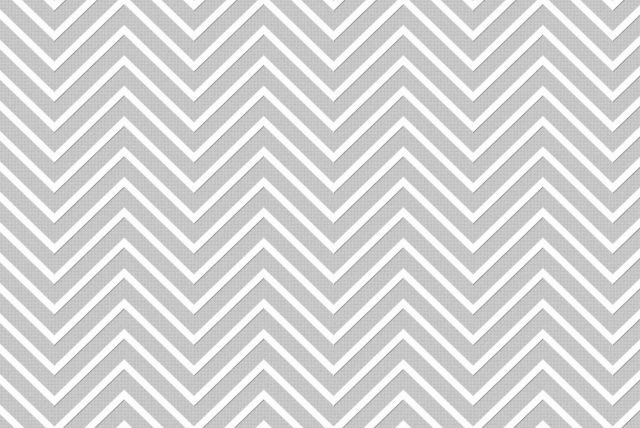
Write a WebGL 1 fragment shader that draws this pattern.

```glsl
precision highp float;
// White chevron stripes over a softly woven grey ground.
// A triangle wave shifts the height, mod repeats the stripes downwards, and
// a thin shadow follows the lower edge of each arm that rises to the right.

uniform vec2 u_resolution;

// Lengths are fractions of the canvas width, measured from the top left.
const vec2 PERIOD = vec2(0.2181, 0.0475);
const vec2 PEAK = vec2(0.1940, 0.0388);
const float RISE = 0.1050;
const float STRIPE = 0.0150;
const float SHADOW = 0.0018;
const float WEAVE_PITCH = 0.0052;

const vec3 WHITE = vec3(0.988);
const vec3 GREY_LIGHT = vec3(0.800);
const vec3 GREY_DARK = vec3(0.738);
const vec3 SHADOW_GREY = vec3(0.500);

float hash(vec2 p) {
  vec3 q = fract(vec3(p.xyx) * 0.1031);
  q += dot(q, q.yzx + 33.33);
  return fract((q.x + q.y) * q.z);
}

// Distance below the peak: zero at each peak, rise at each valley.
float zigzag(float phase, float rise) {
  return abs(fract(phase + 0.5) - 0.5) * 2.0 * rise;
}

// Offset from the nearest multiple of a period.
float repeatCentered(float t, float period) {
  return mod(t + 0.5 * period, period) - 0.5 * period;
}

// Antialiased coverage of a band centred on zero.
float band(float offset, float width, float blur) {
  return 1.0 - smoothstep(-blur, blur, abs(offset) - 0.5 * width);
}

// Fine dotted weave with slightly uneven threads.
vec3 wovenGround(vec2 p, float pitch) {
  vec2 cell = p / pitch;
  vec2 wave = cos(6.28318 * cell);
  float grain = hash(floor(cell * 2.0)) - 0.5;
  float tone = 0.62 + 0.24 * (wave.x + wave.y) + 0.35 * grain;
  return mix(GREY_DARK, GREY_LIGHT, clamp(tone, 0.0, 1.0));
}

void main() {
  vec2 p = vec2(gl_FragCoord.x, u_resolution.y - gl_FragCoord.y) / u_resolution.x;
  float phase = (p.x - PEAK.x) / PERIOD.x;
  float slope = 2.0 * RISE / PERIOD.x;
  float blur = 0.85 * sqrt(1.0 + slope * slope) / u_resolution.x;

  // Height below the upper edge of the stripes
  float below = p.y - PEAK.y - zigzag(phase, RISE);
  float stripe = band(repeatCentered(below - 0.5 * STRIPE, PERIOD.y), STRIPE, blur);

  // Shadow on the rising arms only
  float shadowOffset = repeatCentered(below - STRIPE - 0.5 * SHADOW, PERIOD.y);
  float rising = step(0.5, fract(phase));
  float wear = 0.8 + 0.2 * hash(floor(p / WEAVE_PITCH));
  float shadow = band(shadowOffset, SHADOW, blur) * rising * wear;

  vec3 color = wovenGround(p, WEAVE_PITCH);
  color = mix(color, SHADOW_GREY, shadow);
  color = mix(color, WHITE, stripe);
  gl_FragColor = vec4(color, 1.0);
}
```
